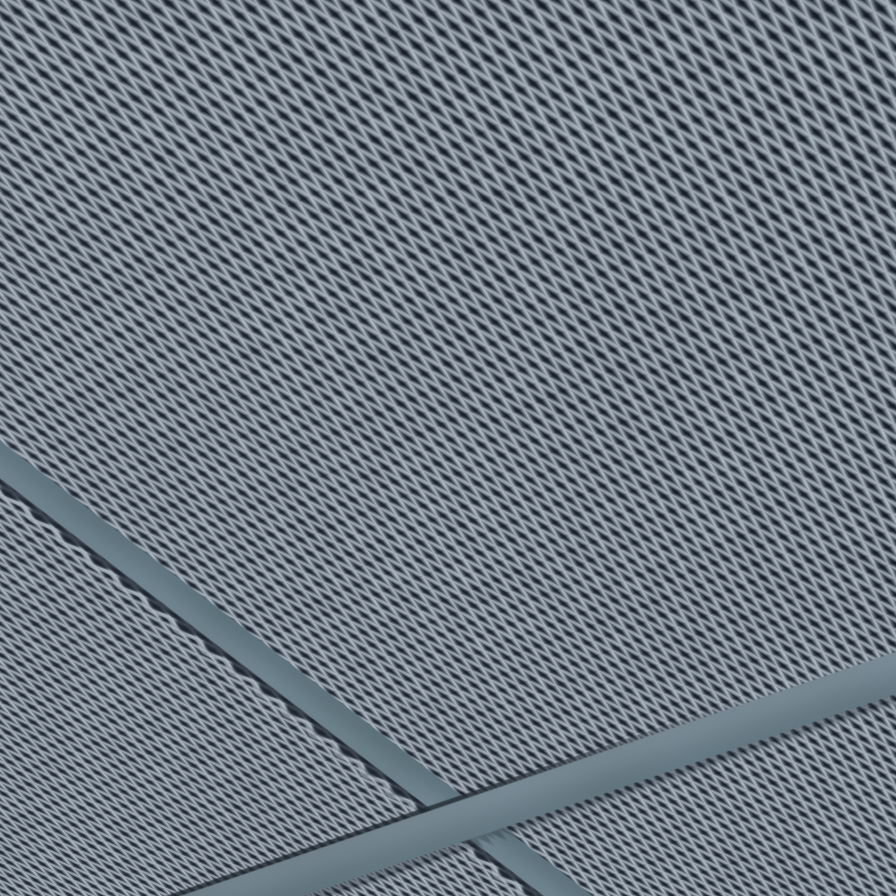
Reproduce this texture procedurally as a three.js fragment shader.

```glsl
varying vec2 vUv;

const float TAU = 6.2831853;

vec2 hashGradient(vec2 cell) {
  float angle = TAU * fract(sin(dot(cell, vec2(127.1, 311.7))) * 4375.85);
  return vec2(cos(angle), sin(angle));
}

float gradientNoise(vec2 p) {
  vec2 i = floor(p);
  vec2 f = fract(p);
  vec2 s = f * f * (3.0 - 2.0 * f);
  float a = dot(hashGradient(i), f);
  float b = dot(hashGradient(i + vec2(1.0, 0.0)), f - vec2(1.0, 0.0));
  float c = dot(hashGradient(i + vec2(0.0, 1.0)), f - vec2(0.0, 1.0));
  float d = dot(hashGradient(i + 1.0), f - 1.0);
  return mix(mix(a, b, s.x), mix(c, d, s.x), s.y);
}

// Staggered slits between strands: the flat ones wide and dim, the steep ones thin and lit
vec3 expandedMesh(vec2 lattice, vec2 uv) {
  vec2 fromCentre = abs(fract(lattice) - 0.5);
  float diamond = fromCentre.x + fromCentre.y;
  float strand = min(diamond, 1.0 - diamond);
  float sideLight = sin(TAU * lattice.y) * cos(TAU * lattice.x);
  float flatStrand = sin(TAU * lattice.x) * sin(TAU * lattice.y);
  strand += 0.04 * sideLight + 0.05 * flatStrand;
  strand += 0.05 * gradientNoise(lattice * 1.3);

  // Openings read deeper toward the near, upper right corner
  float nearness = smoothstep(0.2, 1.9, uv.x + uv.y);
  vec3 opening = mix(vec3(0.115, 0.145, 0.19), vec3(0.075, 0.105, 0.15), nearness);
  vec3 steel = vec3(0.665, 0.71, 0.75);
  vec3 color = mix(opening, steel, smoothstep(0.03, 0.56, strand));
  color *= 1.0 - 0.1 * flatStrand;
  return color * (1.0 + 0.03 * gradientNoise(uv * 5.0));
}

float band(float d, float halfWidth) {
  return 1.0 - smoothstep(halfWidth - 0.0015, halfWidth + 0.0015, abs(d));
}

void main() {
  vec2 uv = vUv;

  // Signed heights above the falling and the rising seam
  float falling = uv.y + 0.768 * uv.x - 0.487;
  float rising = uv.y - 0.341 * uv.x + 0.092;

  // Perspective lattice with its axes along the two seams
  float depth = 1.0 + 0.08 * uv.x + 0.42 * uv.y;
  vec2 lattice = vec2(rising * 35.0, falling * 92.0) / depth;
  lattice += vec2(0.37, 0.21) * step(rising, 0.0) + vec2(0.18, 0.43) * step(falling, 0.0);
  vec3 color = expandedMesh(lattice, uv);

  // Scalloped gap below the falling seam
  float scallop = 0.004 * cos(TAU * lattice.x);
  float gap = smoothstep(-0.034, -0.028, falling + scallop) * step(falling, 0.0);
  color = mix(color, vec3(0.11, 0.14, 0.18), 0.75 * gap);
  float lip = band(falling + scallop + 0.036, 0.003);
  color = mix(color, vec3(0.68, 0.72, 0.76), 0.6 * lip);

  // Falling seam strip
  vec3 strip = mix(vec3(0.37, 0.45, 0.49), vec3(0.43, 0.51, 0.55),
                   smoothstep(0.02, -0.02, falling));
  strip *= 1.0 + 0.05 * gradientNoise(uv * 9.0);
  color = mix(color, strip, band(falling, 0.021));

  // Shadows along the rising seam, with a fringe of cut strands below
  float fringe = 0.005 * cos(TAU * lattice.y);
  float below = smoothstep(-0.037, -0.026, rising + fringe) * step(rising, 0.0);
  color = mix(color, vec3(0.18, 0.22, 0.26), 0.4 * below);
  float upperLine = band(rising - 0.025, 0.004) * (1.0 - smoothstep(0.5, 0.9, uv.x));
  color = mix(color, vec3(0.13, 0.16, 0.19), 0.8 * upperLine);

  // Rising seam strip lies over the falling one
  strip = mix(vec3(0.39, 0.47, 0.51), vec3(0.46, 0.53, 0.57),
              smoothstep(-0.024, 0.018, rising));
  strip *= 0.95 + 0.07 * uv.x + 0.05 * gradientNoise(uv * 8.0);
  color = mix(color, strip, band(rising, 0.0235));

  gl_FragColor = vec4(color, 1.0);
}
```
